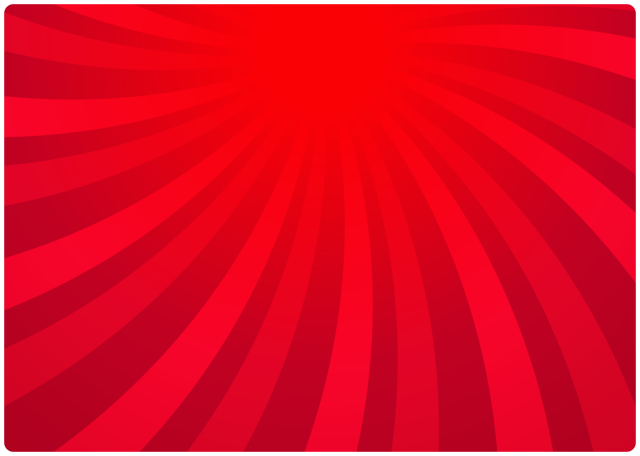
Give the GLSL for this background, as a Shadertoy shader.

```glsl
// Swirling red sunburst with a glowing hub on a rounded card with a white border.

const float TAU = 6.2831853;

// Layout, in units of the canvas height
const vec2  HUB = vec2(0.002, 0.89);    // x from the middle, y from the bottom
const float MARGIN = 0.0092;
const float CORNER = 0.020;

// Rays: each period holds one bright and one medium band
const float PERIODS = 13.0;
const float TWIST = 0.357;              // radians per unit of radius
const float TWIST_RADIUS = 0.879;       // radius at which the twist is zero
const float RAY_OFFSET = 0.040;         // radians
const vec2  BRIGHT_BAND = vec2(0.135, 0.135);   // centre and half width
const vec2  MEDIUM_BAND = vec2(0.577, 0.124);

// Falloff radii
const vec2 GLOW_RANGE = vec2(0.14, 0.70);
const vec2 SHADE_RANGE = vec2(0.65, 1.15);
const float SHADE_DEPTH = 0.09;

// Colours
const vec3 PAPER  = vec3(1.0);
const vec3 GLOW   = vec3(0.980, 0.003, 0.025);
const vec3 DARK   = vec3(0.755, 0.004, 0.135);
const vec3 MEDIUM = vec3(0.890, 0.015, 0.148);
const vec3 BRIGHT = vec3(0.970, 0.018, 0.165);

// Coverage of a repeating band at the given phase
float bandMask(float phase, vec2 band, float blur) {
    float d = abs(fract(phase - band.x + 0.5) - 0.5) - band.y;
    return 1.0 - smoothstep(-blur, blur, d);
}

float roundedBox(vec2 p, vec2 halfSize, float radius) {
    vec2 q = abs(p) - halfSize + radius;
    return length(max(q, 0.0)) + min(max(q.x, q.y), 0.0) - radius;
}

void mainImage(out vec4 fragColor, in vec2 fragCoord) {
    float pixel = 1.0 / iResolution.y;
    float aspect = iResolution.x * pixel;
    vec2 p = fragCoord * pixel - vec2(0.5 * aspect, 0.0);

    // Twisted polar coordinates; the angle runs clockwise from straight down
    vec2 d = p - HUB;
    float r = max(length(d), 0.001);
    float angle = atan(-d.x, -d.y) - TWIST * (r - TWIST_RADIUS);
    float phase = (RAY_OFFSET - angle) * PERIODS / TAU;
    float blur = 0.8 * pixel * PERIODS / (TAU * r);

    // Rays
    vec3 color = mix(DARK, MEDIUM, bandMask(phase, MEDIUM_BAND, blur));
    color = mix(color, BRIGHT, bandMask(phase, BRIGHT_BAND, blur));

    // Outer shade and hub glow
    color *= 1.0 - SHADE_DEPTH * smoothstep(SHADE_RANGE.x, SHADE_RANGE.y, r);
    float reach = clamp((r - GLOW_RANGE.x) / (GLOW_RANGE.y - GLOW_RANGE.x), 0.0, 1.0);
    color = mix(GLOW, color, reach);

    // Card edge
    vec2 halfSize = vec2(0.5 * aspect, 0.5) - MARGIN;
    float edge = roundedBox(p - vec2(0.0, 0.5), halfSize, CORNER);
    color = mix(color, PAPER, smoothstep(-0.7 * pixel, 0.7 * pixel, edge));

    fragColor = vec4(color, 1.0);
}
```
